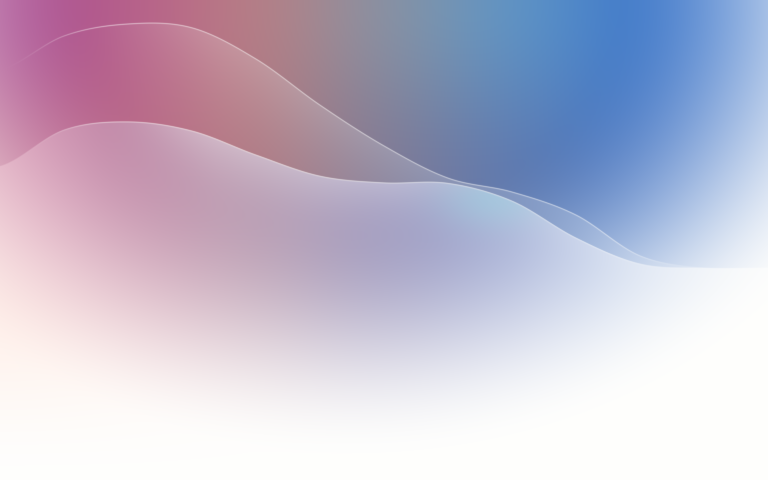
Write a Shadertoy shader that draws this background.

```glsl
// Two soft waves over a pink to blue gradient that fades into white paper.
#define FADE_CENTER vec2(0.46, 1.0)
#define FADE_RADII vec2(0.545, 0.71)
#define FADE_START 0.6
#define FADE_END 1.35
#define VEIL_STRENGTH 0.2
#define GLOW_STRENGTH 0.34
#define RIM_WIDTH 0.0016
#define RIM_STRENGTH 0.4

const int KNOTS = 13;
const int TONES = 7;

// Wave heights at equal steps from the left to the right side
const float BACK_WAVE[KNOTS] = float[KNOTS](
    0.854, 0.925, 0.950, 0.942, 0.877, 0.781, 0.696,
    0.629, 0.600, 0.552, 0.467, 0.442, 0.442);
const float FRONT_WAVE[KNOTS] = float[KNOTS](
    0.654, 0.729, 0.746, 0.727, 0.677, 0.633, 0.619,
    0.618, 0.581, 0.504, 0.450, 0.442, 0.442);

// Colour ramps from left to right
const vec3 SKY_TOP[TONES] = vec3[TONES](
    vec3(0.64, 0.29, 0.59), vec3(0.72, 0.37, 0.54), vec3(0.73, 0.50, 0.51),
    vec3(0.53, 0.57, 0.63), vec3(0.37, 0.59, 0.78), vec3(0.25, 0.47, 0.79),
    vec3(0.25, 0.47, 0.80));
const vec3 SKY_LOW[TONES] = vec3[TONES](
    vec3(0.69, 0.35, 0.55), vec3(0.73, 0.41, 0.53), vec3(0.69, 0.46, 0.48),
    vec3(0.50, 0.48, 0.58), vec3(0.37, 0.48, 0.69), vec3(0.27, 0.46, 0.77),
    vec3(0.27, 0.47, 0.79));
const vec3 FRONT[TONES] = vec3[TONES](
    vec3(0.80, 0.51, 0.67), vec3(0.75, 0.53, 0.65), vec3(0.71, 0.59, 0.67),
    vec3(0.58, 0.56, 0.72), vec3(0.56, 0.61, 0.80), vec3(0.53, 0.65, 0.86),
    vec3(0.59, 0.71, 0.88));

const vec3 PAPER = vec3(0.995, 0.995, 0.99);
const vec3 PEACH = vec3(1.0, 0.94, 0.915);
const vec3 CYAN = vec3(0.60, 0.80, 0.87);

// Smooth curve through the knots (Catmull-Rom)
float waveHeight(float knots[KNOTS], float x) {
    float s = clamp(x, 0.0, 0.9999) * float(KNOTS - 1);
    int i = int(s);
    float t = fract(s);
    float a = knots[max(i - 1, 0)];
    float b = knots[i];
    float c = knots[i + 1];
    float d = knots[min(i + 2, KNOTS - 1)];
    return b + 0.5 * t * (c - a + t * (2.0 * a - 5.0 * b + 4.0 * c - d
             + t * (3.0 * (b - c) + d - a)));
}

// Signed distance in canvas heights, positive below the wave
float waveDepth(float knots[KNOTS], vec2 uv, float aspect) {
    float h = 0.004;
    float slope = (waveHeight(knots, uv.x + h) - waveHeight(knots, uv.x - h))
                / (2.0 * h * aspect);
    return (waveHeight(knots, uv.x) - uv.y) * inversesqrt(1.0 + slope * slope);
}

// Gaussian blend of evenly spaced tones
vec3 ramp(vec3 tones[TONES], float x) {
    vec3 sum = vec3(0.0);
    float total = 0.0;
    for (int i = 0; i < TONES; i++) {
        float d = x * float(TONES - 1) - float(i);
        float w = exp(-1.7 * d * d);
        sum += w * tones[i];
        total += w;
    }
    return sum / total;
}

float rim(float depth, float pixel) {
    float w = max(RIM_WIDTH, 0.75 * pixel);
    return RIM_STRENGTH * exp(-depth * depth / (w * w));
}

void mainImage(out vec4 fragColor, in vec2 fragCoord) {
    vec2 uv = fragCoord / iResolution.xy;
    float pixel = 1.0 / iResolution.y;
    float aspect = iResolution.x * pixel;
    float back = waveDepth(BACK_WAVE, uv, aspect);
    float front = waveDepth(FRONT_WAVE, uv, aspect);

    // Sky and the thin veil below the back wave
    vec3 color = mix(ramp(SKY_LOW, uv.x), ramp(SKY_TOP, uv.x),
                     smoothstep(0.6, 1.0, uv.y));
    float veil = VEIL_STRENGTH * exp(-max(back, 0.0) / 0.15)
               * smoothstep(0.08, 0.3, uv.x);
    color = mix(color, PAPER, veil * smoothstep(-pixel, pixel, back));

    // Front wave, lit along its crest
    vec3 body = ramp(FRONT, uv.x);
    float glow = GLOW_STRENGTH * exp(-max(front, 0.0) / 0.1);
    body = mix(body, PAPER, glow * smoothstep(0.12, 0.29, uv.x));
    vec2 spot = (uv - vec2(0.645, 0.585)) / vec2(0.07, 0.06);
    body = mix(body, CYAN, 0.55 * exp(-dot(spot, spot)));
    color = mix(color, body, smoothstep(-pixel, pixel, front));

    // Bright rims
    float ends = smoothstep(0.0, 0.15, uv.x) * smoothstep(0.92, 0.78, uv.x);
    color = mix(color, PAPER, ends * max(rim(back, pixel), rim(front, pixel)));

    // Elliptical fade into paper, warmer on the left
    float radius = length((uv - FADE_CENTER) / FADE_RADII);
    float warmth = smoothstep(0.5, 0.0, uv.x) * smoothstep(0.0, 0.4, uv.y);
    vec3 paper = mix(PAPER, PEACH, warmth);
    color = mix(color, paper, smoothstep(FADE_START, FADE_END, radius));
    fragColor = vec4(color, 1.0);
}
```
